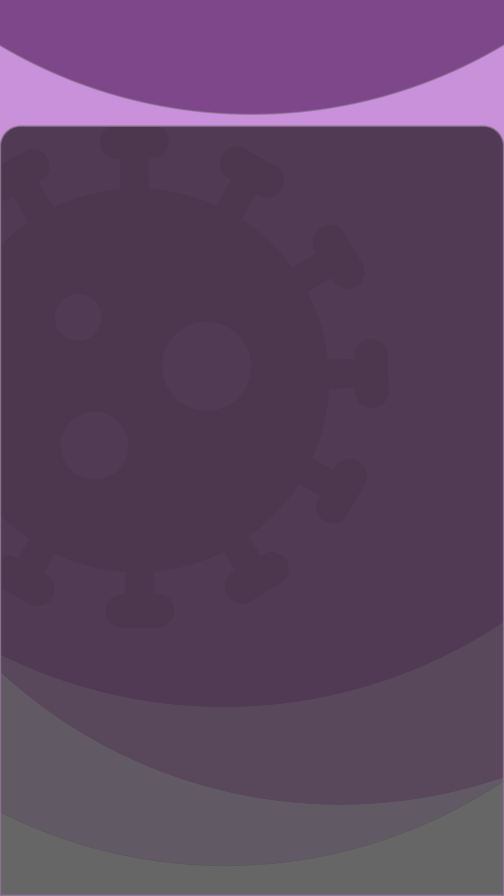
Give the GLSL for this background, as a Shadertoy shader.

```glsl
// A dark rounded card on a lilac ground, under a large purple disc.
// Wide overlapping discs tint the card; a faint spiked ball lies on top.
// All shapes are signed distances, in units of the canvas width.

const vec3 LILAC      = vec3(0.79, 0.57, 0.85);
const vec3 PURPLE     = vec3(0.49, 0.28, 0.54);
const vec3 RIM        = vec3(0.54, 0.44, 0.56);
const vec3 GREY       = vec3(0.40, 0.40, 0.40);
const vec3 MAUVE_GREY = vec3(0.38, 0.353, 0.395);
const vec3 MAUVE      = vec3(0.35, 0.28, 0.36);
const vec3 PLUM       = vec3(0.318, 0.227, 0.33);
const vec3 GERM       = vec3(0.298, 0.216, 0.31);

// Discs: centre x, centre y, radius
const vec3 TOP_DISC  = vec3(0.499, 2.530, 0.979);
const vec3 LOW_DISC  = vec3(0.447, 1.051, 0.991);
const vec3 MID_DISC  = vec3(0.675, 1.176, 0.995);
const vec3 HIGH_DISC = vec3(0.444, 1.374, 0.999);

const vec2  CARD_CENTRE = vec2(0.5, 0.7645);
const vec2  CARD_HALF   = vec2(0.499, 0.763);
const float CARD_ROUND  = 0.04;
const float RIM_WIDTH   = 0.0028;

const vec2  GERM_CENTRE = vec2(0.272, 1.031);
const vec3  GERM_BODY   = vec3(0.272, 1.023, 0.381);
const float SPIKES      = 12.0;
const float SPIKE_TILT  = 0.0122;
const float CAP_DIST    = 0.465;
const float CAP_HALF    = 0.035;
const float CAP_RADIUS  = 0.0335;
const float STEM_HALF   = 0.029;
const vec3  SPOT_LARGE  = vec3(0.410, 1.051, 0.088);
const vec3  SPOT_SMALL  = vec3(0.155, 1.148, 0.046);
const vec3  SPOT_LOW    = vec3(0.1875, 0.8935, 0.067);

float pixel;  // width of one pixel in canvas units

float fill(float d) { return smoothstep(0.5 * pixel, -0.5 * pixel, d); }

float line(float d, float width) {
    return clamp((0.5 * width - abs(d)) / pixel + 0.5, 0.0, 1.0)
         * min(1.0, width / pixel);
}

float disc(vec2 p, vec3 c) { return length(p - c.xy) - c.z; }

float box(vec2 p, vec2 halfSize, float radius) {
    vec2 q = abs(p) - halfSize + radius;
    return length(max(q, 0.0)) + min(max(q.x, q.y), 0.0) - radius;
}

// Only the upper corners of the card are round
float card(vec2 p) {
    p -= CARD_CENTRE;
    return box(p, CARD_HALF, p.y > 0.0 ? CARD_ROUND : 0.0);
}

// Body and ring of capped spikes, less three round spots
float germ(vec2 p) {
    vec2 v = p - GERM_CENTRE;
    float sector = 6.28319 / SPIKES;
    float a = mod(atan(v.y, v.x) - SPIKE_TILT + 0.5 * sector, sector) - 0.5 * sector;
    vec2 q = length(v) * vec2(cos(a), sin(a));
    float cap = length(vec2(q.x - CAP_DIST, max(abs(q.y) - CAP_HALF, 0.0))) - CAP_RADIUS;
    float stem = box(q - vec2(0.5 * CAP_DIST, 0.0), vec2(0.5 * CAP_DIST, STEM_HALF), 0.0);
    float shape = min(disc(p, GERM_BODY), min(cap, stem));
    float spots = min(disc(p, SPOT_LARGE), min(disc(p, SPOT_SMALL), disc(p, SPOT_LOW)));
    return max(shape, -spots);
}

void mainImage(out vec4 fragColor, in vec2 fragCoord) {
    pixel = 1.0 / iResolution.x;
    vec2 p = fragCoord * pixel;

    // Ground and top disc
    float top = disc(p, TOP_DISC);
    vec3 col = mix(LILAC, PURPLE, fill(top));
    col = mix(col, RIM, 0.7 * line(top, RIM_WIDTH));

    // Card surface, layered from the lowest disc up
    float low = disc(p, LOW_DISC);
    vec3 face = mix(GREY, MAUVE_GREY, fill(low));
    face = mix(face, GREY * 0.75, 0.6 * line(low, 0.5 * RIM_WIDTH));
    face = mix(face, MAUVE, fill(disc(p, MID_DISC)));
    face = mix(face, PLUM, fill(disc(p, HIGH_DISC)));
    face = mix(face, GERM, fill(germ(p)));

    // Card with its thin rim
    float edge = card(p);
    col = mix(col, face, fill(edge));
    col = mix(col, RIM, 0.9 * line(edge, RIM_WIDTH));

    fragColor = vec4(col, 1.0);
}
```
